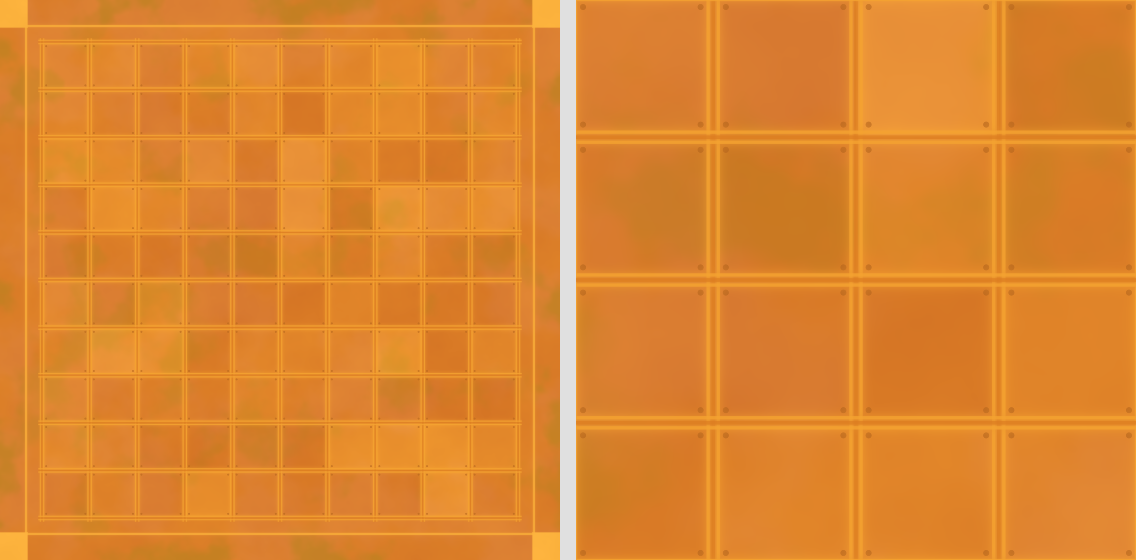
Left: the whole. Right: its middle third, enlarged.
Reproduce this pattern procedurally as a WebGL 1 fragment shader.

```glsl
precision highp float;
uniform vec2 u_resolution;

float hash(vec2 p) {
    vec3 q = fract(vec3(p.xyx) * vec3(0.1031, 0.103, 0.0973));
    q += dot(q, q.yzx + 33.33);
    return fract((q.x + q.y) * q.z);
}

float noise(vec2 p) {
    vec2 i = floor(p), f = fract(p);
    f = f * f * (3.0 - 2.0 * f);
    return mix(mix(hash(i), hash(i + vec2(1.0, 0.0)), f.x),
               mix(hash(i + vec2(0.0, 1.0)), hash(i + 1.0), f.x), f.y);
}

float fbm(vec2 p) {
    float sum = 0.0, amp = 0.53;
    for (int i = 0; i < 4; i++) {
        sum += amp * noise(p);
        p = mat2(1.6, 1.2, -1.2, 1.6) * p + 7.3;
        amp *= 0.5;
    }
    return sum;
}

// Box-filtered coverage of a stripe with the given half width
float stripe(float d, float halfWidth, float px) {
    return (clamp(d + 0.5 * px, -halfWidth, halfWidth)
          - clamp(d - 0.5 * px, -halfWidth, halfWidth)) / px;
}

// Twin bright rails with a dark groove between them
vec3 seam(vec3 col, float d, float extent, float px) {
    float a = abs(d);
    float rails = stripe(a - 0.0030, 0.0010, px);
    float groove = stripe(d, 0.0011, px);
    float glow = exp(-a * a / 0.000022);
    col = mix(col, vec3(0.91, 0.57, 0.17), 0.5 * glow * extent);
    col = mix(col, vec3(0.96, 0.64, 0.19), 0.78 * rails * extent);
    return mix(col, vec3(0.86, 0.48, 0.12), 0.65 * groove * extent);
}

void main() {
    vec2 p = gl_FragCoord.xy / u_resolution;
    float px = 1.0 / min(u_resolution.x, u_resolution.y);
    vec2 fromCentre = abs(p - 0.5);
    vec2 edge = 0.5 - fromCentre;
    float rim = min(edge.x, edge.y);
    float outside = 1.0 - smoothstep(0.043, 0.047, rim);

    // Mottled orange base with faint rose and olive stains
    vec3 col = mix(vec3(0.868, 0.502, 0.155), vec3(0.872, 0.512, 0.200),
                   smoothstep(0.35, 0.65, fbm(p * 11.0)));
    col += vec3(0.035, 0.045, 0.01) * (fbm(p * 17.0 + 31.0) - 0.5);
    float olive = smoothstep(0.54, 0.78, fbm(p * 13.0 + 57.0));
    col = mix(col, vec3(0.74, 0.52, 0.12), olive * mix(0.4, 0.65, outside));
    col -= vec3(0.012, 0.012, 0.0) * outside;

    // Ten by ten plates, each with its own shade
    vec2 grid = (p - 0.075) / 0.085;
    vec2 seamDist = (fract(grid + 0.5) - 0.5) * 0.085;
    vec2 nearSeam = abs(seamDist);
    float inside = smoothstep(-px, px, 0.425 - max(fromCentre.x, fromCentre.y));
    float shade = hash(floor(grid) + 4.0);
    shade = (shade - 0.45) * 0.075 + 0.022 * smoothstep(0.82, 0.95, shade);
    col += vec3(0.75, 1.0, 0.3) * shade * inside;

    // Pale bevel and corner rivets
    float bevel = exp(-max(min(nearSeam.x, nearSeam.y) - 0.004, 0.0) / 0.0025);
    col += vec3(0.035, 0.045, 0.01) * bevel * inside;
    float rivet = length(nearSeam - 0.0075);
    float rivetCover = 1.0 - smoothstep(0.0018 - 0.5 * px, 0.0018 + 0.5 * px, rivet);
    col = mix(col, vec3(0.70, 0.39, 0.11), 0.6 * rivetCover * inside);

    // Seams run slightly past the plates
    vec2 extent = smoothstep(-0.5 * px, 0.5 * px, 0.4315 - fromCentre);
    float reach = extent.x * extent.y;
    col = seam(col, seamDist.x, reach, px);
    col = seam(col, seamDist.y, reach, px);

    // Glowing frame and bright corner blocks
    float frameDist = rim - 0.0465;
    col = mix(col, vec3(0.94, 0.60, 0.20), 0.5 * exp(-abs(frameDist) / 0.0028));
    col = mix(col, vec3(0.97, 0.67, 0.22), 0.85 * stripe(frameDist, 0.0020, px));
    float corner = smoothstep(-px, px, 0.0495 - max(edge.x, edge.y));
    vec3 cornerColor = vec3(0.99, 0.70, 0.24) + 0.03 * (fbm(p * 20.0) - 0.5);
    col = mix(col, cornerColor, corner);

    gl_FragColor = vec4(col, 1.0);
}
```
